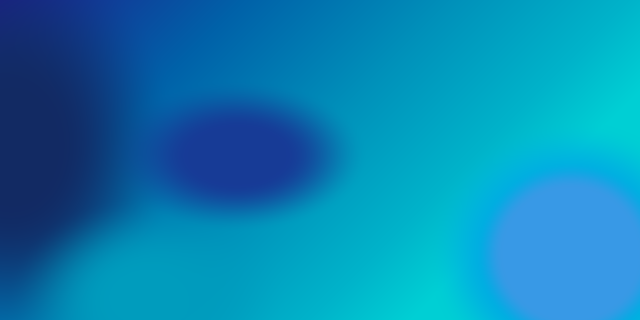
Reproduce this background procedurally as a WebGL 1 fragment shader.

```glsl
precision mediump float;
// Soft ocean-coloured backdrop: a diagonal gradient from indigo to turquoise,
// overlaid with blurred ellipses (navy, teal, royal blue) and a sky-blue disc
// with a halo. Coordinates are in canvas heights, origin at the lower left.

uniform vec2 u_resolution;

// Diagonal gradient colours, upper left to lower right
const vec3 INDIGO    = vec3(0.11, 0.13, 0.55);
const vec3 OCEAN     = vec3(0.00, 0.38, 0.66);
const vec3 CERULEAN  = vec3(0.00, 0.57, 0.73);
const vec3 AQUA      = vec3(0.00, 0.70, 0.79);
const vec3 TURQUOISE = vec3(0.00, 0.81, 0.83);

// Gradient stops, as distance right plus distance down
const float OCEAN_STOP     = 0.76;
const float CERULEAN_STOP  = 1.43;
const float AQUA_STOP      = 1.97;
const float TURQUOISE_STOP = 2.28;

// Blurred shapes: colour, centre, outer radii, solid fraction of the radius
const vec3  NAVY        = vec3(0.07, 0.165, 0.39);
const vec2  NAVY_CENTRE = vec2(0.04, 0.54);
const vec2  NAVY_RADII  = vec2(0.52, 0.66);
const float NAVY_CORE   = 0.27;

const vec3  TEAL        = vec3(0.00, 0.61, 0.74);
const vec2  TEAL_CENTRE = vec2(0.46, 0.07);
const vec2  TEAL_RADII  = vec2(0.44, 0.32);
const float TEAL_CORE   = 0.25;

const vec3  ROYAL        = vec3(0.09, 0.23, 0.59);
const vec2  ROYAL_CENTRE = vec2(0.742, 0.513);
const vec2  ROYAL_RADII  = vec2(0.41, 0.24);
const float ROYAL_CORE   = 0.36;

const vec3  HALO       = vec3(0.00, 0.67, 0.89);
const vec2  HALO_RADII = vec2(0.45, 0.42);
const float HALO_CORE  = 0.56;

const vec3  SKY         = vec3(0.22, 0.60, 0.90);
const vec2  DISC_CENTRE = vec2(1.784, 0.206);
const vec2  DISC_RADII  = vec2(0.295, 0.285);
const float DISC_CORE   = 0.72;

// Piecewise linear gradient along the diagonal
vec3 diagonalGradient(float d) {
  vec3 color = mix(INDIGO, OCEAN, clamp(d / OCEAN_STOP, 0.0, 1.0));
  color = mix(color, CERULEAN,
              clamp((d - OCEAN_STOP) / (CERULEAN_STOP - OCEAN_STOP), 0.0, 1.0));
  color = mix(color, AQUA,
              clamp((d - CERULEAN_STOP) / (AQUA_STOP - CERULEAN_STOP), 0.0, 1.0));
  return mix(color, TURQUOISE,
             clamp((d - AQUA_STOP) / (TURQUOISE_STOP - AQUA_STOP), 0.0, 1.0));
}

// Coverage of a soft ellipse: one in the core, zero at the outer radii
float softEllipse(vec2 p, vec2 centre, vec2 radii, float core) {
  return 1.0 - smoothstep(core, 1.0, length((p - centre) / radii));
}

void main() {
  vec2 p = gl_FragCoord.xy / u_resolution.y;
  vec3 color = diagonalGradient(p.x + 1.0 - p.y);

  // Dark and teal masses on the left
  color = mix(color, NAVY, softEllipse(p, NAVY_CENTRE, NAVY_RADII, NAVY_CORE));
  color = mix(color, TEAL, softEllipse(p, TEAL_CENTRE, TEAL_RADII, TEAL_CORE));
  color = mix(color, ROYAL, softEllipse(p, ROYAL_CENTRE, ROYAL_RADII, ROYAL_CORE));

  // Bright disc inside its halo on the right
  color = mix(color, HALO, softEllipse(p, DISC_CENTRE, HALO_RADII, HALO_CORE));
  color = mix(color, SKY, softEllipse(p, DISC_CENTRE, DISC_RADII, DISC_CORE));

  gl_FragColor = vec4(color, 1.0);
}
```
